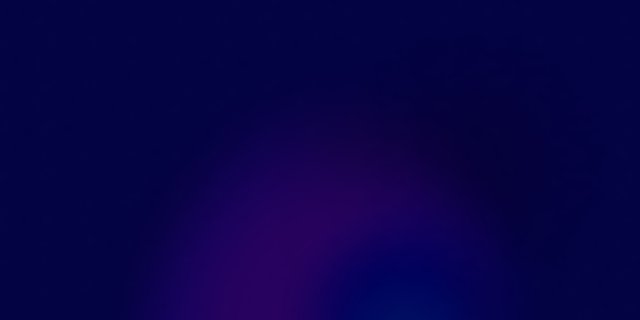
Reproduce this background procedurally as a WebGL 2 fragment shader.

```glsl
#version 300 es
precision highp float;

#define NIGHT vec3(0.012, 0.008, 0.260)
#define PLUM vec3(0.155, 0.000, 0.315)
#define SHADE vec3(0.018, 0.003, 0.225)
#define CORE_BLUE vec3(0.000, 0.004, 0.360)
#define CORE_TEAL vec3(0.000, 0.060, 0.385)
#define VIOLET_LIFT 0.108
#define CORE_CENTER vec2(1.27, 0.0)
#define LEAN 0.10
#define GRAIN 0.003

uniform vec2 u_resolution;
out vec4 outColor;

// Soft ellipse: one inside the inner fraction, zero at the rim.
float glow(vec2 p, vec2 center, vec2 radii, float inner) {
    return 1.0 - smoothstep(inner, 1.0, length((p - center) / radii));
}

// Faint mottling from layered, turned sines.
float mottle(vec2 p) {
    float sum = 0.0;
    float weight = 0.5;
    p *= 45.0;
    for (int i = 0; i < 4; i++) {
        sum += weight * sin(p.x + 1.3 * sin(p.y)) * sin(p.y);
        p = mat2(1.2, 1.1, -1.1, 1.2) * p + 2.7;
        weight *= 0.7;
    }
    return sum;
}

void main() {
    // Height spans 0 to 1, the horizontal middle lies at x = 1.
    vec2 p = gl_FragCoord.xy / u_resolution.y;
    p.x += 1.0 - 0.5 * u_resolution.x / u_resolution.y;
    vec2 leaning = p - vec2(LEAN * p.y, 0.0);

    // Dark shade on the upper right shoulder.
    float shade = glow(p, vec2(1.46, 0.48), vec2(0.50, 0.50), 0.0);
    vec3 color = mix(NIGHT, SHADE, shade);

    // Plum dome rising from the lower edge.
    float dome = glow(leaning, vec2(0.98, 0.0), vec2(0.68, 0.82), 0.28);
    color.r = mix(color.r, PLUM.r, dome);
    color.b = mix(color.b, PLUM.b, 0.8 * dome);

    // Violet light on the slanted left flank and below the crown.
    vec2 slanted = p - vec2(0.30 * p.y, 0.0);
    float flank = glow(slanted, vec2(0.70, 0.0), vec2(0.37, 0.78), 0.25);
    float halo = glow(p, vec2(1.14, 0.0), vec2(0.60), 0.40);
    float light = 1.0 - (1.0 - flank) * (1.0 - halo);
    color.b = max(color.b, mix(color.b, NIGHT.b + VIOLET_LIFT, light));

    // Blue core with a faint teal heart at the lower edge.
    float core = glow(p, CORE_CENTER, vec2(0.42, 0.41), 0.30);
    float heart = glow(p, CORE_CENTER - vec2(0.0, 0.04), vec2(0.28, 0.22), 0.0);
    float fade = smoothstep(1.28, 1.62, p.x);
    vec3 coreColor = mix(CORE_BLUE, NIGHT, 0.75 * fade);
    color = mix(color, mix(coreColor, CORE_TEAL, heart), core);

    color += GRAIN * mottle(p);
    outColor = vec4(color, 1.0);
}
```
